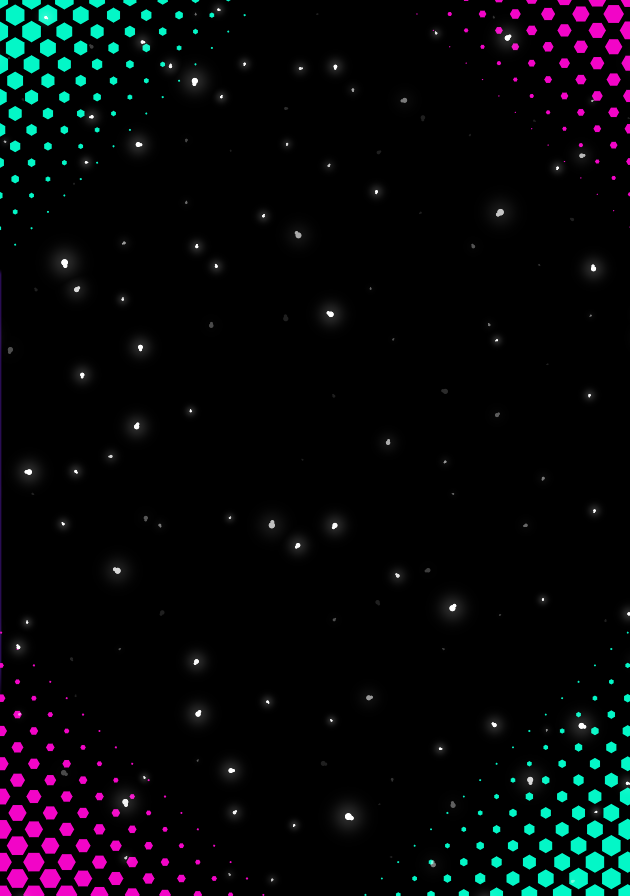
Write a Shadertoy shader that draws this background.

```glsl
const float CANVAS_HEIGHT = 768.0;
const vec3 TEAL = vec3(0.01, 0.97, 0.78);
const vec3 MAGENTA = vec3(0.95, 0.02, 0.78);
const vec3 VIOLET = vec3(0.16, 0.05, 0.32);

vec3 hash3(vec2 cell) {
    vec3 h = fract(cell.xyx * vec3(0.1031, 0.1030, 0.0973));
    h += dot(h, h.yxz + 33.33);
    return fract((h.xxy + h.yzz) * h.zyx);
}

float fillMask(float dist, float pixel) {
    return 1.0 - smoothstep(-0.6 * pixel, 0.6 * pixel, dist);
}

// Flat-topped hexagon with the given circumradius
float hexDistance(vec2 p, float radius) {
    p = abs(p);
    return max(p.x * 0.866 + p.y * 0.5, p.y) - radius * 0.866;
}

// Staggered hexagons that shrink diagonally away from a corner
float cornerHalftone(vec2 p, vec2 corner, vec2 phase, float reach, bool pointed, float pixel) {
    const float PITCH = 28.1;
    vec2 inward = abs(p - corner);
    float mask = 0.0;
    for (int i = 0; i < 2; i++) {
        vec2 start = phase + 0.5 * PITCH * float(i);
        vec2 center = start + PITCH * round((inward - start) / PITCH);
        float radius = min(0.049 * (reach - center.x - center.y), 9.2);
        vec2 local = inward - center;
        if (pointed) local = local.yx;
        if (radius > 0.3) mask = max(mask, fillMask(hexDistance(local, radius), pixel));
    }
    return mask;
}

// Irregular speck made of two discs, with a faint halo
float star(vec2 p, vec3 seed, float pixel) {
    float glow = smoothstep(0.15, 0.75, seed.x);
    float size = mix(0.9, 2.8, seed.y * seed.y) * mix(0.8, 1.15, glow);
    float angle = 6.2832 * seed.z;
    vec2 lobe = size * vec2(cos(angle), sin(angle));
    float dist = min(length(p) - size, length(p - lobe) - size * 0.65);
    float halo = 0.17 * exp(-dot(p, p) / (16.0 * size * size));
    float level = mix(0.12, 1.0, glow);
    return level * max(fillMask(dist, pixel), halo * glow);
}

float starField(vec2 p, float pixel) {
    const float CELL = 44.0;
    vec2 base = floor(p / CELL);
    float light = 0.0;
    for (int y = -1; y <= 1; y++) {
        for (int x = -1; x <= 1; x++) {
            vec2 cell = base + vec2(x, y);
            vec3 place = hash3(cell + 17.0);
            vec3 seed = hash3(cell + 71.0);
            vec2 center = (cell + 0.1 + 0.8 * place.xy) * CELL;
            if (place.z < 0.66) light = max(light, star(p - center, seed, pixel));
        }
    }
    return light;
}

void mainImage(out vec4 fragColor, in vec2 fragCoord) {
    float pixel = CANVAS_HEIGHT / iResolution.y;
    vec2 p = fragCoord * pixel;
    vec2 size = iResolution.xy * pixel;
    vec3 color = vec3(0.0);

    // Thin violet strip on the left border
    float strip = smoothstep(160.0, 200.0, p.y) * (1.0 - smoothstep(532.0, 538.0, p.y));
    color += VIOLET * strip * fillMask(p.x - 1.2, pixel);

    // Halftone corners, opposite corners share a colour
    float topLeft = cornerHalftone(p, vec2(0.0, size.y), vec2(13.0), 242.0, true, pixel);
    float lowRight = cornerHalftone(p, vec2(size.x, 0.0), vec2(16.0, 15.0), 246.0, true, pixel);
    float topRight = cornerHalftone(p, size, vec2(14.0, 12.0), 206.0, false, pixel);
    float lowLeft = cornerHalftone(p, vec2(0.0), vec2(15.0), 246.0, false, pixel);
    color = mix(color, TEAL, max(topLeft, lowRight));
    color = mix(color, MAGENTA, max(topRight, lowLeft));

    // White specks over everything
    color = mix(color, vec3(1.0), starField(p, pixel));
    fragColor = vec4(color, 1.0);
}
```
